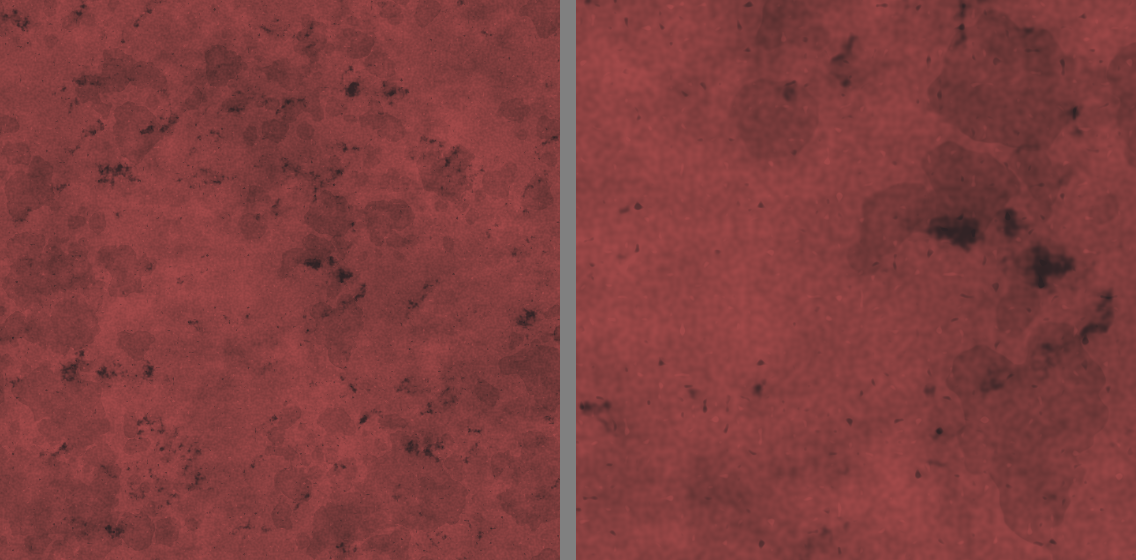
Left: the whole. Right: its middle third, enlarged.
Give the GLSL for this texture, as a WebGL 2 fragment shader.

```glsl
#version 300 es
precision highp float;
precision highp int;
// Seamless weathered red wall with overlapping damp stains, charcoal scuffs and fine grit.
#define LIGHT_RED vec3(0.56, 0.26, 0.26)
#define DARK_RED vec3(0.36, 0.19, 0.19)
#define CHARCOAL vec3(0.16, 0.125, 0.135)
#define BASE_TONE 0.87
#define CLOUD_CONTRAST 0.66
#define MOTTLE_CONTRAST 0.5
#define STAIN_DEPTH 0.36
#define STAIN_DENSITY 0.3
#define STAIN_EDGE 0.0016
#define SCUFF_LEVEL 0.42
#define GRAIN 0.24

uniform vec2 u_resolution;
out vec4 fragColor;

vec3 hash3(vec2 cell, float seed) {
    uvec3 v = uvec3(ivec3(cell, seed)) * 1664525u + 1013904223u;
    v.x += v.y * v.z; v.y += v.z * v.x; v.z += v.x * v.y;
    v ^= v >> 16u;
    v.x += v.y * v.z; v.y += v.z * v.x; v.z += v.x * v.y;
    return vec3(v >> 8u) / 16777216.0;
}

vec2 wrapCell(vec2 cell, vec2 period) {
    return floor(mod(cell + 0.5, period));
}

float cornerRamp(vec2 cell, vec2 offset, vec2 period, float seed) {
    float angle = 6.2832 * hash3(wrapCell(cell, period), seed).x;
    return dot(vec2(cos(angle), sin(angle)), offset);
}

// Gradient noise that repeats after a whole number of cells
float noise(vec2 uv, vec2 period, float seed) {
    vec2 p = uv * period, cell = floor(p), f = p - cell;
    vec2 s = f * f * f * (f * (f * 6.0 - 15.0) + 10.0);
    vec2 e = vec2(1.0, 0.0);
    float low = mix(cornerRamp(cell, f, period, seed),
                    cornerRamp(cell + e, f - e, period, seed), s.x);
    float high = mix(cornerRamp(cell + e.yx, f - e.yx, period, seed),
                     cornerRamp(cell + 1.0, f - 1.0, period, seed), s.x);
    return 1.4 * mix(low, high, s.y);
}

float fbm(vec2 uv, vec2 period, int octaves, float seed) {
    float sum = 0.0, amp = 0.55;
    for (int i = 0; i < octaves; i++) {
        sum += amp * noise(uv, period, seed + float(i));
        period *= 2.0;
        amp *= 0.6;
    }
    return sum;
}

// Scattered round stains on a jittered n by n grid, slightly darker at the rim
float stains(vec2 uv, float n, float density, float seed) {
    vec2 p = uv * n, home = floor(p);
    float soft = STAIN_EDGE * n, cover = 0.0;
    for (int y = -1; y <= 1; y++) {
        for (int x = -1; x <= 1; x++) {
            vec2 cell = home + vec2(x, y);
            vec3 rnd = hash3(wrapCell(cell, vec2(n)), seed);
            vec2 center = cell + 0.15 + 0.7 * rnd.xy;
            float cluster = 0.7 * noise(center / n, vec2(4.0), 7.0);
            float present = step(rnd.z, density + cluster);
            float radius = mix(0.2, 0.52, fract(rnd.z * 37.0));
            float d = length(p - center);
            float inside = 1.0 - smoothstep(radius - soft, radius + soft, d);
            float rim = 0.88 + 0.12 * smoothstep(0.5 * radius, radius, d);
            cover = max(cover, present * inside * rim);
        }
    }
    return cover;
}

void main() {
    vec2 uv = gl_FragCoord.xy / u_resolution;

    // Uneven paint: broad clouds and crumbly mottling
    float cloud = fbm(uv, vec2(3.0), 4, 11.0);
    float mottle = fbm(uv, vec2(24.0, 28.0), 4, 21.0);
    float patchy = smoothstep(-0.4, 0.4, noise(uv, vec2(7.0), 26.0));
    float tone = BASE_TONE + CLOUD_CONTRAST * cloud + MOTTLE_CONTRAST * mix(0.5, 1.2, patchy) * mottle;

    // Damp stains with lobed outlines, merging from wide patches to small spots
    vec2 wobble = vec2(noise(uv, vec2(19.0), 31.0), noise(uv, vec2(19.0), 32.0)) * 0.021
                + vec2(noise(uv, vec2(47.0), 33.0), noise(uv, vec2(47.0), 34.0)) * 0.008
                + vec2(noise(uv, vec2(110.0), 35.0), noise(uv, vec2(110.0), 36.0)) * 0.003;
    float wide = 0.8 * stains(uv + 1.7 * wobble, 6.0, STAIN_DENSITY * 0.7, 41.0);
    float medium = stains(uv + wobble, 11.0, STAIN_DENSITY, 42.0);
    float small = 0.9 * stains(uv + 0.7 * wobble, 19.0, STAIN_DENSITY * 0.8, 43.0);
    float spots = 0.8 * stains(uv + 0.4 * wobble, 36.0, STAIN_DENSITY * 0.4, 44.0);
    float deepest = max(max(wide, medium), max(small, spots));
    float damp = mix(deepest, wide + medium + small + spots, 0.22);
    tone -= STAIN_DEPTH * damp;

    // Ragged scuffs, some level and some rising to the right
    float level = fbm(uv, vec2(6.0, 11.0), 3, 51.0);
    float rising = fbm(vec2(uv.x - uv.y, uv.x + uv.y), vec2(13.0, 5.0), 3, 61.0);
    float wear = max(level, rising);
    float ragged = fbm(uv, vec2(58.0), 3, 71.0);
    float scuff = smoothstep(0.0, 0.42, wear - SCUFF_LEVEL + 0.6 * ragged);
    tone -= 0.42 * smoothstep(0.22, 0.65, wear + 0.2 * ragged);

    // Fine grain, pale flecks and dark pits
    float grit = noise(uv, vec2(150.0), 81.0);
    tone += GRAIN * (noise(uv, vec2(230.0), 82.0) + 0.6 * noise(uv, vec2(120.0), 83.0));
    tone += 0.4 * smoothstep(0.55, 0.8, grit);
    float pits = smoothstep(0.5, 0.8, -grit) * smoothstep(-0.1, 0.4, wear + ragged);

    vec3 color = mix(DARK_RED, LIGHT_RED, clamp(tone, -0.3, 1.35));
    color = mix(color, CHARCOAL, clamp(0.82 * scuff + 0.5 * pits, 0.0, 0.9));
    fragColor = vec4(color, 1.0);
}
```
